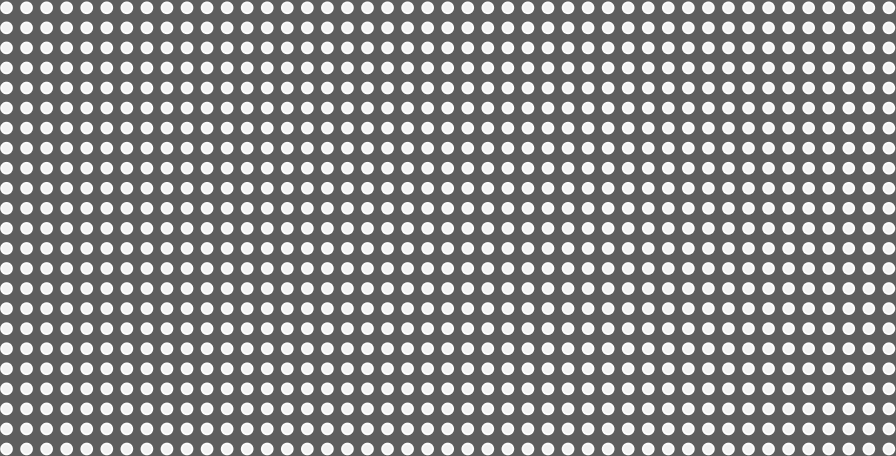
A WebGL 2 fragment shader for this pattern:

```glsl
#version 300 es
precision highp float;
// Square grid of pale round dots on a flat dark grey ground.

uniform vec2 u_resolution;
out vec4 fragColor;

void main() {
    // Grid units: one cell per dot, with a dot near the canvas centre
    float cellsPerPixel = 44.68 / u_resolution.x;
    vec2 grid = (gl_FragCoord.xy - 0.5 * u_resolution) * cellsPerPixel;
    grid += vec2(0.015, 0.02);
    vec2 cell = fract(grid + 0.5) - 0.5;

    // Disc with an edge one pixel wide
    float radius = length(cell);
    float coverage = clamp(0.5 - (radius - 0.315) / cellsPerPixel, 0.0, 1.0);

    // Dots brighten slightly towards the rim
    vec3 ground = vec3(0.37);
    vec3 dotColor = mix(vec3(0.95), vec3(0.99), smoothstep(0.19, 0.26, radius));

    fragColor = vec4(mix(ground, dotColor, coverage), 1.0);
}
```
